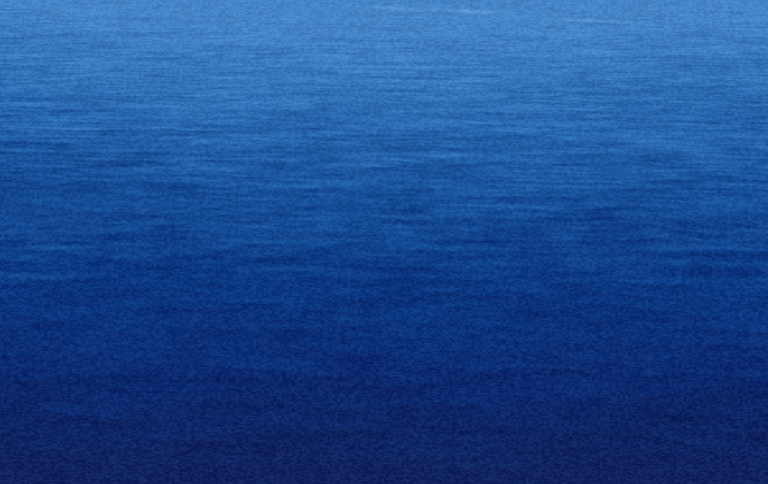
This texture is drawn by a WebGL 1 fragment shader. Its source:

```glsl
precision highp float;
// Deep blue sea seen from above, with ripples shrinking toward a pale far edge.
uniform vec2 u_resolution;

float hash(vec2 p) {
  vec3 q = fract(vec3(p.xyx) * 0.1031);
  q += dot(q, q.yzx + 33.33);
  return fract((q.x + q.y) * q.z);
}

float noise(vec2 p) {
  vec2 cell = floor(p);
  vec2 f = fract(p);
  f = f * f * (3.0 - 2.0 * f);
  float low = mix(hash(cell), hash(cell + vec2(1.0, 0.0)), f.x);
  float high = mix(hash(cell + vec2(0.0, 1.0)), hash(cell + 1.0), f.x);
  return mix(low, high, f.y);
}

// Water colour by height, from the near dark edge to the far light edge.
vec3 waterColor(float h) {
  vec3 c = vec3(0.06, 0.135, 0.37);
  c = mix(c, vec3(0.045, 0.16, 0.43), clamp((h - 0.05) / 0.17, 0.0, 1.0));
  c = mix(c, vec3(0.045, 0.22, 0.51), clamp((h - 0.22) / 0.20, 0.0, 1.0));
  c = mix(c, vec3(0.09, 0.31, 0.60), clamp((h - 0.42) / 0.17, 0.0, 1.0));
  c = mix(c, vec3(0.16, 0.41, 0.69), clamp((h - 0.59) / 0.16, 0.0, 1.0));
  return mix(c, vec3(0.27, 0.52, 0.78), clamp((h - 0.75) / 0.20, 0.0, 1.0));
}

// Long flat patches of broken water, stretched sideways.
float patches(vec2 plane, float rowWidth) {
  float sum = 0.0;
  vec2 scale = vec2(5.0, 42.0);
  for (int i = 0; i < 3; i++) {
    float tilt = 0.05 * (mod(float(i), 2.0) - 0.5);
    vec2 p = vec2(plane.x, plane.y + tilt * plane.x) * scale;
    float visible = 1.0 - smoothstep(0.5, 1.3, rowWidth * scale.y);
    sum += visible * (noise(p + float(i) * 37.0) - 0.5);
    scale *= vec2(2.1, 1.8);
  }
  return sum;
}

// Wave fronts whose phase wanders and whose height comes and goes.
float fronts(vec2 plane, float rowWidth) {
  float sum = 0.0;
  float rate = 210.0;
  for (int i = 0; i < 3; i++) {
    float k = float(i);
    vec2 q = plane * vec2(5.0 + 3.0 * k, 18.0 + 14.0 * k) + k * 53.0;
    float tilt = 0.03 * (k - 1.0) + 0.01;
    float phase = rate * (plane.y + tilt * plane.x) + 7.0 * noise(q);
    float height = smoothstep(0.15, 0.8, noise(q * 1.3 + 19.0));
    float visible = 1.0 - smoothstep(1.6, 3.6, rowWidth * rate);
    sum += visible * height * sin(phase + 0.5 * sin(phase));
    rate *= 1.6;
  }
  return sum;
}

float streak(vec2 p, vec2 center, float halfLength) {
  vec2 d = (p - center) / vec2(halfLength, 0.004);
  d.y += d.x * 0.6;
  return exp(-dot(d, d));
}

void main() {
  vec2 p = gl_FragCoord.xy / u_resolution.y;
  float middle = 0.5 * u_resolution.x / u_resolution.y;

  // Perspective plane of the water surface
  float depth = 1.0 / (1.6 - p.y);
  vec2 plane = vec2((p.x - middle) * depth + 9.0, depth + 3.0);
  float rowWidth = depth * depth / u_resolution.y;
  float wave = 0.25 * patches(plane, rowWidth) + 0.10 * fronts(plane, rowWidth);

  // Ripples shift the colour ramp, strongest across the middle
  float strength = mix(0.11, 0.28, smoothstep(0.05, 0.55, p.y));
  strength *= 1.0 - 0.2 * smoothstep(0.75, 1.0, p.y);
  float side = (p.x - middle - 0.08) / middle;
  float h = p.y + wave * strength;
  h += 0.012 - 0.055 * side * side * smoothstep(0.2, 1.0, p.y);
  vec3 color = waterColor(h) + wave * vec3(0.015, 0.04, 0.055);

  // Pale slicks near the far edge
  float slick = streak(p, vec2(0.98, 0.976), 0.055);
  slick += 0.8 * streak(p, vec2(1.22, 0.957), 0.07);
  slick += 0.7 * streak(p, vec2(0.82, 0.983), 0.06);
  color += slick * vec3(0.09, 0.08, 0.05);

  // Fine surface grain, a little wider than tall
  float grain = noise(p * vec2(190.0, 300.0)) - 0.5;
  color += grain * vec3(0.055, 0.085, 0.095);

  gl_FragColor = vec4(clamp(color, 0.0, 1.0), 1.0);
}
```
